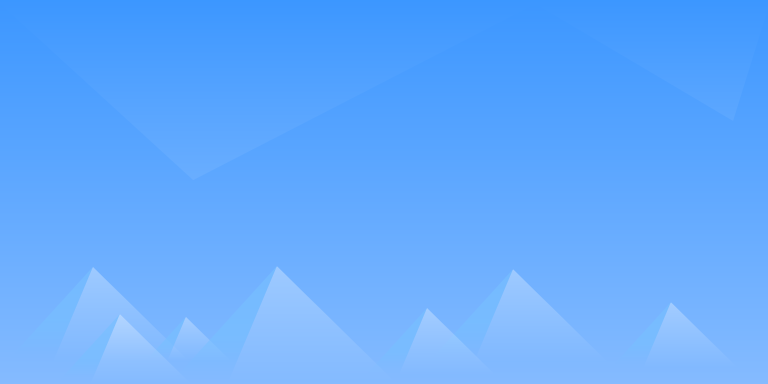
A WebGL 1 fragment shader for this background:

```glsl
precision highp float;

// A clear blue sky gradient with two faint hanging facets and a row of misty peaks.
// Facets and slopes are half-plane distances; each peak has a shaded left face
// and a lit right face, both fading out towards the base.

uniform vec2 u_resolution;

const vec3 SKY_TOP = vec3(0.235, 0.590, 1.0);
const vec3 SKY_BOTTOM = vec3(0.520, 0.732, 1.0);
const vec3 SHADE = vec3(0.465, 0.750, 1.0);
const vec3 LIGHT = vec3(1.0);

// Horizontal run per unit of drop for the three lines of a peak
const float LEFT_RUN = 0.91;
const float RIDGE_RUN = 0.42;
const float RIGHT_RUN = 1.02;

// Soft coverage about one pixel wide, for a signed distance
float cover(float d) {
  return clamp(d * u_resolution.y + 0.5, 0.0, 1.0);
}

// Signed distance to the line a-b, positive on its left
float side(vec2 p, vec2 a, vec2 b) {
  vec2 dir = normalize(b - a);
  vec2 q = p - a;
  return dir.x * q.y - dir.y * q.x;
}

// Signed distance to a slope through the origin, positive on its right
float slope(vec2 q, float run) {
  return (q.x - run * q.y) / sqrt(1.0 + run * run);
}

// Triangle with corners in counter-clockwise order, brightest at its low corner b
vec3 facet(vec3 color, vec2 p, vec2 a, vec2 b, vec2 c, float strength) {
  float d = min(side(p, a, b), min(side(p, b, c), side(p, c, a)));
  float glow = clamp((1.0 - p.y) / (1.0 - b.y), 0.0, 1.0);
  return mix(color, LIGHT, cover(d) * glow * strength);
}

// Two-sided mountain that dissolves at the given depth below its tip
vec3 peak(vec3 color, vec2 p, vec2 tip, float depth) {
  vec2 q = p - tip;
  float t = clamp(-q.y / depth, 0.0, 1.0);
  float left = cover(slope(q, LEFT_RUN));
  float ridge = cover(slope(q, RIDGE_RUN));
  float right = cover(-slope(q, -RIGHT_RUN));
  float body = left * right * cover(-q.y);
  float shade = 0.65 * (1.0 - smoothstep(0.55, 1.0, t));
  float light = 0.33 * (1.0 - t);
  color = mix(color, SHADE, body * (1.0 - ridge) * shade);
  return mix(color, LIGHT, body * ridge * light);
}

void main() {
  // Height runs from 0 to 1, width from 0 to 2
  vec2 p = gl_FragCoord.xy / u_resolution * vec2(2.0, 1.0);
  vec3 color = mix(SKY_BOTTOM, SKY_TOP, p.y);

  // Hanging facets
  color = facet(color, p, vec2(-0.01, 1.0), vec2(0.503, 0.531), vec2(1.414, 1.0), 0.07);
  color = facet(color, p, vec2(1.36, 1.01), vec2(1.909, 0.685), vec2(2.01, 1.01), 0.06);

  // Peaks, from back to front
  color = peak(color, p, vec2(0.242, 0.305), 0.245);
  color = peak(color, p, vec2(0.484, 0.175), 0.115);
  color = peak(color, p, vec2(0.312, 0.182), 0.180);
  color = peak(color, p, vec2(0.721, 0.307), 0.300);
  color = peak(color, p, vec2(1.336, 0.299), 0.240);
  color = peak(color, p, vec2(1.112, 0.198), 0.175);
  color = peak(color, p, vec2(1.747, 0.213), 0.170);

  gl_FragColor = vec4(color, 1.0);
}
```
